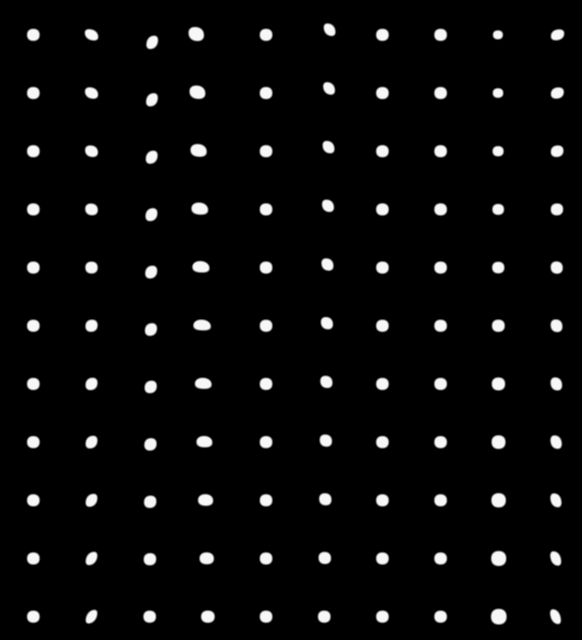
Give the GLSL for this pattern, as a WebGL 1 fragment shader.

```glsl
precision highp float;
// A grid of soft white dots on black, ten across and eleven down.
// Some columns drift, stretch, tilt or swell steadily from the bottom row to
// the top; each dot is a rounded superellipse under a symmetric stretch.
uniform vec2 u_resolution;

const float ROWS = 11.0;
const float COLUMNS = 10.0;
const vec2 DOT_CENTER = vec2(0.573, 0.401);   // within a cell
const float DOT_RADIUS = 0.105;               // in cells
const float ROUNDNESS = 2.25;                 // 2 is an ellipse, more is squarer
const float EDGE_SOFTNESS = 0.026;            // half width, in cells
const float BEND = 0.16;                      // sag of the bulging column
const vec3 BACKGROUND = vec3(0.0);
const vec3 DOT_COLOR = vec3(0.97);

// A stretch holds width, height and diagonal pull, relative to the radius.
const vec3 PLAIN = vec3(1.02, 0.98, 0.0);
const vec3 BULGE = vec3(0.24, -0.19, 0.0);

float isColumn(float column, float wanted) {
  return 1.0 - step(0.5, abs(column - wanted));
}

// Stretch at height t, from 0 in the bottom row to 1 in the top row.
vec3 columnStretch(float column, float t, float bulge) {
  vec3 low = PLAIN;
  vec3 high = PLAIN;
  if (isColumn(column, 1.0) > 0.5) {
    low = vec3(0.90, 1.07, 0.22);
    high = vec3(1.07, 0.90, -0.15);
  } else if (isColumn(column, 2.0) > 0.5) {
    high = vec3(0.93, 1.07, 0.14);
  } else if (isColumn(column, 3.0) > 0.5) {
    low = vec3(1.10, 0.99, 0.0);
    high = vec3(1.25, 1.14, -0.08);
  } else if (isColumn(column, 5.0) > 0.5) {
    high = vec3(0.93, 1.0, -0.145);
  } else if (isColumn(column, 8.0) > 0.5) {
    low = vec3(1.27, 1.27, 0.0);
    high = vec3(0.80, 0.72, 0.0);
  } else if (isColumn(column, 9.0) > 0.5) {
    low = vec3(0.84, 1.17, -0.20);
    high = vec3(1.07, 0.88, 0.10);
  }
  return mix(low, high, t) + BULGE * bulge;
}

// Offset of a dot from its regular place, in cells.
vec2 columnDrift(float column, float t) {
  vec2 drift = vec2(0.043, -0.129) * isColumn(column, 2.0);
  drift += vec2(-0.200, 0.014) * isColumn(column, 3.0);
  drift += vec2(0.092, 0.088) * isColumn(column, 5.0);
  drift += vec2(-0.015, 0.0) * isColumn(column, 8.0);
  drift += vec2(0.035, 0.0) * isColumn(column, 9.0);
  return drift * t - vec2(0.025, 0.0) * isColumn(column, 9.0);
}

// Approximate signed distance to a stretched dot, in cells.
float dotDistance(vec2 p, vec3 stretch, float bend) {
  float det = stretch.x * stretch.y - stretch.z * stretch.z;
  mat2 unstretch = mat2(stretch.y, -stretch.z, -stretch.z, stretch.x) / det;
  vec2 q = unstretch * p / DOT_RADIUS;
  q.y += bend * (q.x * q.x - 0.4);
  vec2 a = max(abs(q), vec2(0.0001));
  float size = pow(pow(a.x, ROUNDNESS) + pow(a.y, ROUNDNESS), 1.0 / ROUNDNESS);
  vec2 slope = unstretch * (sign(q) * pow(a / size, vec2(ROUNDNESS - 1.0)));
  return (size - 1.0) * DOT_RADIUS / max(length(slope), 0.3);
}

void main() {
  vec2 p = gl_FragCoord.xy / u_resolution.y * ROWS;
  vec2 cell = floor(p);
  float t = cell.y / (ROWS - 1.0);
  float bulge = isColumn(cell.x, 3.0) * (1.0 - abs(2.0 * t - 1.0));

  vec2 local = fract(p) - DOT_CENTER - columnDrift(cell.x, t);
  float d = dotDistance(local, columnStretch(cell.x, t, bulge), BEND * bulge);

  // Keep at least a pixel of smoothing on small canvases.
  float soft = max(EDGE_SOFTNESS, 0.7 * ROWS / u_resolution.y);
  float coverage = 1.0 - smoothstep(-soft, soft, d);
  coverage *= 1.0 - step(COLUMNS, cell.x);
  gl_FragColor = vec4(mix(BACKGROUND, DOT_COLOR, coverage), 1.0);
}
```
